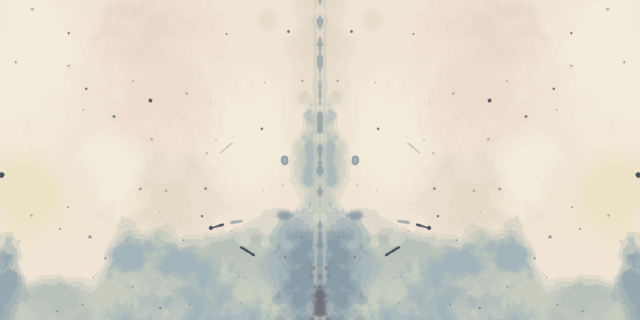
Give the GLSL for this background, as a WebGL 2 fragment shader.

```glsl
#version 300 es
precision highp float;

uniform vec2 u_resolution;
out vec4 outColor;

const vec3 CREAM = vec3(0.957, 0.925, 0.855);
const vec3 PALE  = vec3(0.940, 0.895, 0.835);
const vec3 BLUSH = vec3(0.918, 0.855, 0.805);
const vec3 TAN   = vec3(0.892, 0.845, 0.775);
const vec3 STRAW = vec3(0.925, 0.890, 0.775);
const vec3 SAGE  = vec3(0.780, 0.800, 0.750);
const vec3 MIST  = vec3(0.720, 0.760, 0.730);
const vec3 BLUE  = vec3(0.640, 0.705, 0.735);
const vec3 SLATE = vec3(0.530, 0.600, 0.640);
const vec3 PLUM  = vec3(0.400, 0.390, 0.440);
const vec3 INK   = vec3(0.230, 0.260, 0.320);

const float WARP = 0.13;         // wander of the stain outlines
const float ROUGH = 0.95;        // raggedness of the stain edges
const float TONES = 3.0;         // flat tones per stain
const float SPECK_CELLS = 13.0;  // speck grid cells per canvas height
const float SPECK_CHANCE = 0.30;

float hash(vec2 p) {
    return fract(sin(dot(p, vec2(127.1, 311.7))) * 43758.5453);
}

float noise(vec2 p) {
    vec2 i = floor(p), f = fract(p);
    f = f * f * (3.0 - 2.0 * f);
    return mix(mix(hash(i), hash(i + vec2(1, 0)), f.x),
               mix(hash(i + vec2(0, 1)), hash(i + vec2(1, 1)), f.x), f.y);
}

float fbm(vec2 p) {
    float sum = 0.0, amp = 0.5;
    for (int i = 0; i < 5; i++) {
        sum += amp * noise(p);
        p = mat2(1.6, 1.2, -1.2, 1.6) * p + 7.3;
        amp *= 0.5;
    }
    return sum;
}

// Flat tones with smoothed borders
float stepped(float v) {
    float t = clamp(v, 0.0, 1.0) * TONES;
    float w = clamp(fwidth(t), 0.02, 0.5);
    return min((floor(t) + smoothstep(1.0 - w, 1.0, fract(t))) / TONES, 1.0);
}

// Ragged elliptical stain
float stain(vec2 q, vec2 center, vec2 radius, float grain) {
    return stepped(1.6 * (1.1 - length((q - center) / radius) + ROUGH * grain));
}

float fill(float d) {
    float px = 1.0 / u_resolution.y;
    return 1.0 - smoothstep(-px, px, d);
}

float segment(vec2 q, vec2 a, vec2 b) {
    vec2 d = b - a;
    return length(q - a - d * clamp(dot(q - a, d) / dot(d, d), 0.0, 1.0));
}

void main() {
    // Mirror about the vertical axis: q.x is the distance from the fold
    vec2 q = gl_FragCoord.xy / u_resolution.y;
    q.x = abs(q.x - 0.5 * u_resolution.x / u_resolution.y);
    vec2 w = q + WARP * (vec2(fbm(q * 6.0), fbm(q * 6.0 + 19.0)) - 0.48);
    float grain = fbm(q * 13.0 + 4.0) - 0.48;
    float fine = fbm(q * 30.0 + 9.0) - 0.48;

    // Warm paper
    vec3 col = mix(PALE, CREAM, stain(w, vec2(0.92, 0.80), vec2(0.24, 0.40), grain));
    col = mix(col, BLUSH, 0.85 * stain(w, vec2(0.50, 0.80), vec2(0.20, 0.36), grain));
    col = mix(col, TAN, 0.6 * stain(w, vec2(0.54, 0.92), vec2(0.12, 0.13), fine * 1.8));
    col = mix(col, TAN, 0.8 * stain(w, vec2(0.48, 0.38), vec2(0.24, 0.13), grain));
    col = mix(col, CREAM, stain(w, vec2(0.24, 0.57), vec2(0.15, 0.25), grain));
    col = mix(col, CREAM, stain(w, vec2(0.64, 0.46), vec2(0.12, 0.13), grain));
    col = mix(col, STRAW, stain(w, vec2(0.93, 0.37), vec2(0.19, 0.17), grain));
    col = mix(col, TAN, 0.7 * stain(q, vec2(0.167, 0.93), vec2(0.036, 0.042), fine));

    // Stained column along the fold
    col = mix(col, TAN, 0.8 * stain(q, vec2(0.0, 0.92), vec2(0.10, 0.36), grain * 1.4));
    col = mix(col, SAGE, stain(q, vec2(0.0, 0.42), vec2(0.085, 0.30), grain * 1.3));
    col = mix(col, BLUE, 0.7 * stain(q, vec2(0.03, 0.50), vec2(0.022, 0.15), fine * 2.5));

    // Cool wash along the bottom
    float shore = 0.29 + 0.05 * (1.0 - smoothstep(0.10, 0.17, q.x))
                - 0.15 * smoothstep(0.60, 0.73, q.x) + 0.10 * smoothstep(0.90, 0.96, q.x);
    float tide = stepped((shore - w.y + 0.16 * grain) / 0.09 + 0.4);
    float pool = max(stain(w, vec2(0.42, 0.16), vec2(0.13, 0.07), fine * 1.6),
                     stain(w, vec2(0.60, 0.20), vec2(0.08, 0.09), fine * 1.6));
    pool = max(pool, stepped((0.09 - q.y + 0.25 * grain) / 0.09) * (1.0 - smoothstep(0.60, 0.75, q.x)));
    vec3 wash = mix(SAGE, MIST, stepped(0.5 + 3.0 * grain));
    wash = mix(wash, BLUE, pool);
    wash = mix(wash, mix(BLUE, SLATE, 0.4), stain(w, vec2(1.0, 0.10), vec2(0.09, 0.17), grain));
    col = mix(col, wash, tide);
    col = mix(col, BLUE, stain(q, vec2(0.03, 0.14), vec2(0.145, 0.23), grain));
    col = mix(col, SLATE, 0.85 * stain(q, vec2(0.05, 0.14), vec2(0.09, 0.20), fine * 1.5));
    col = mix(col, SLATE, 0.8 * stain(q, vec2(0.11, 0.325), vec2(0.035, 0.022), fine * 2.0));

    // Fold line, pale beside it and dark at its foot
    col = mix(col, SAGE, 0.55 * fill(abs(q.x - 0.014) - 0.006 - 0.02 * fine));
    col = mix(col, SLATE, 0.65 * fill(q.x - 0.003 - 0.03 * fine));
    col = mix(col, PLUM, 0.75 * stain(q, vec2(0.0, 0.02), vec2(0.025, 0.14), fine * 2.5));

    // Scattered specks
    vec2 cell = floor(q * SPECK_CELLS);
    vec2 spot = (cell + 0.2 + 0.6 * vec2(hash(cell + 3.1), hash(cell + 8.7))) / SPECK_CELLS;
    float size = mix(0.0015, 0.0045, pow(hash(cell + 5.3), 3.0));
    float speck = fill(length(q - spot) - size - 0.006 * fine) * step(hash(cell), SPECK_CHANCE);
    col = mix(col, mix(INK, BLUE, hash(cell + 1.9)), 0.8 * speck);

    // Larger droplets and flicked strokes
    float ring = length((q - vec2(0.110, 0.500)) * vec2(1.0, 0.85)) - 0.012 - 0.012 * fine;
    col = mix(col, BLUE, fill(ring));
    col = mix(col, SLATE, fill(abs(ring + 0.002) - 0.002));
    float drops = min(length(q - vec2(0.530, 0.685)) - 0.005, length(q - vec2(0.995, 0.453)) - 0.008);
    drops = min(drops, length(q - vec2(0.341, 0.288)) - 0.006);
    drops = min(drops, segment(q, vec2(0.335, 0.289), vec2(0.304, 0.298)) - 0.002);
    drops = min(drops, segment(q, vec2(0.247, 0.227), vec2(0.208, 0.203)) - 0.003);
    col = mix(col, INK, 0.9 * fill(drops - 0.008 * fine));
    float flick = min(segment(q, vec2(0.310, 0.523), vec2(0.272, 0.556)) - 0.001,
                      length(q - vec2(0.526, 0.565)) - 0.006);
    flick = min(flick, segment(q, vec2(0.275, 0.305), vec2(0.245, 0.309)) - 0.003);
    col = mix(col, SLATE, 0.7 * fill(flick - 0.008 * fine));

    outColor = vec4(col, 1.0);
}
```
